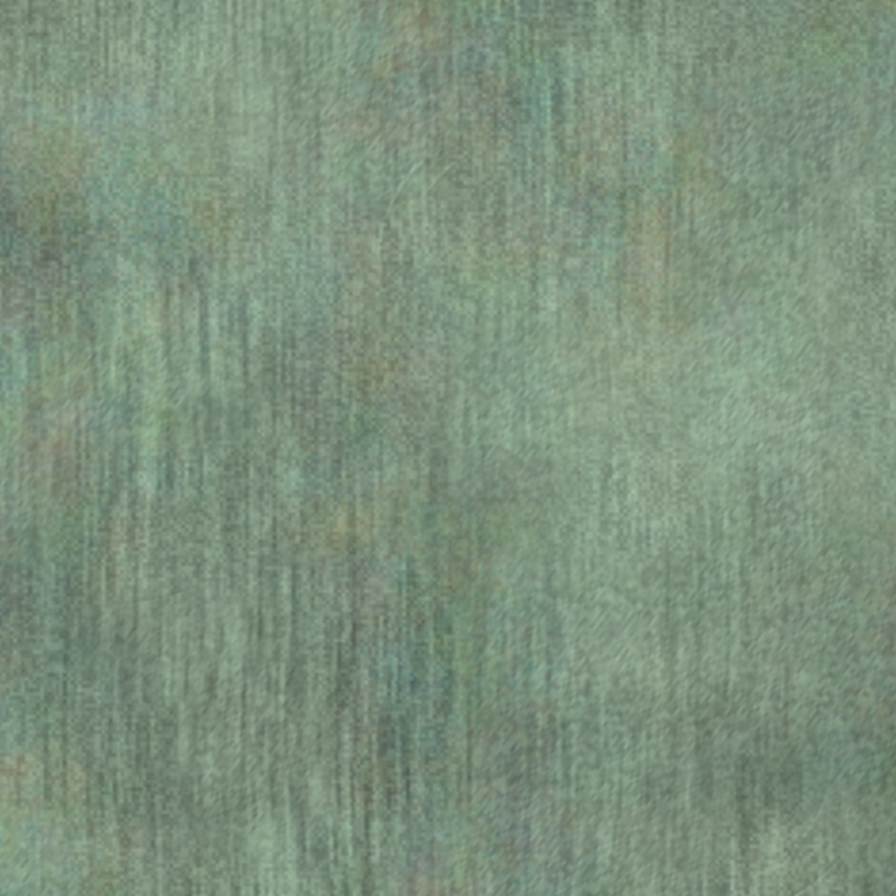
A WebGL 2 fragment shader for this texture:

```glsl
#version 300 es
precision highp float;
// Weathered sage-green plaster: soft cloudy blotches overlaid with patchy
// vertical brush streaks, fine woven grain, faint colour stains and a few
// thin curved scratches. All built from layered value noise and arc distances.

uniform vec2 u_resolution;
out vec4 fragColor;

#define BASE_COLOR vec3(0.489, 0.568, 0.489)
#define CLOUD_SCALE 5.0
#define CLOUD_DEPTH 0.15
#define STREAK_SCALE vec2(190.0, 17.0)
#define STREAK_DEPTH 0.062
#define GRAIN_SCALE 235.0
#define GRAIN_DEPTH 0.068
#define STAIN_DEPTH 0.042
#define SCRATCH_GROUPS 8
#define SCRATCHES_PER_GROUP 3
#define SCRATCH_WIDTH 0.0022
#define SCRATCH_DEPTH 0.10

uint mixBits(uint x) {
    x = (x ^ (x >> 16)) * 0x7feb352du;
    x = (x ^ (x >> 15)) * 0x846ca68bu;
    return x ^ (x >> 16);
}

float hash(vec2 cell, uint seed) {
    uvec2 c = uvec2(ivec2(cell));
    return float(mixBits(c.x + mixBits(c.y + mixBits(seed))) >> 8) / exp2(24.0);
}

// Smooth value noise in -1..1.
float noise(vec2 p, uint seed) {
    vec2 cell = floor(p);
    vec2 f = p - cell;
    f = f * f * (3.0 - 2.0 * f);
    float low = mix(hash(cell, seed), hash(cell + vec2(1, 0), seed), f.x);
    float high = mix(hash(cell + vec2(0, 1), seed), hash(cell + vec2(1, 1), seed), f.x);
    return 2.0 * mix(low, high, f.y) - 1.0;
}

float fbm(vec2 p, uint seed) {
    float sum = 0.0, gain = 0.5;
    for (uint i = 0u; i < 5u; i++) {
        sum += gain * noise(p, seed + i);
        p = mat2(1.6, 1.2, -1.2, 1.6) * p + 7.3;
        gain *= 0.5;
    }
    return sum;
}

// Long and short vertical brush marks, stronger in some patches.
float streaks(vec2 p) {
    float patchiness = 0.9 + 1.1 * fbm(p * 5.0, 20u);
    vec2 q = p + vec2(0.004 * noise(p * 6.0, 25u), 0.0);
    float marks = noise(q * STREAK_SCALE, 30u)
                + 0.6 * noise(q * STREAK_SCALE * vec2(0.5, 0.4), 31u);
    return marks * max(patchiness, 0.15);
}

// Upright and diagonal grain, blended by area like a coarse weave.
float grain(vec2 p) {
    float upright = noise(p * GRAIN_SCALE, 40u);
    vec2 turned = mat2(0.8, 0.6, -0.6, 0.8) * p;
    float diagonal = noise(turned * GRAIN_SCALE * vec2(1.15, 0.7), 41u);
    float area = smoothstep(-0.4, 0.4, noise(p * 7.0, 42u));
    return mix(upright, diagonal, area) + 0.45 * noise(p * GRAIN_SCALE * 0.5, 43u);
}

// Embossed line: a bright ridge beside a fainter dark groove.
float ridge(float d, float width) {
    float a = d / width, b = a + 1.7;
    return exp(-a * a) - 0.55 * exp(-b * b);
}

// Groups of nearly concentric arcs that fade out toward both ends.
float scratches(vec2 p, float pixel) {
    float sum = 0.0;
    float width = max(SCRATCH_WIDTH, pixel);
    for (int g = 0; g < SCRATCH_GROUPS; g++) {
        vec2 id = vec2(g, 0);
        vec2 center = vec2(hash(id, 50u), hash(id, 51u));
        float turn = 6.2832 * hash(id, 52u);
        float radius = 0.09 + 0.15 * hash(id, 53u);
        for (int s = 0; s < SCRATCHES_PER_GROUP; s++) {
            vec2 sid = vec2(g, s + 1);
            float angle = turn + 0.7 * (hash(sid, 54u) - 0.5);
            vec2 offset = p - center - 0.02 * vec2(hash(sid, 55u), hash(sid, 56u));
            offset.y *= 1.25;
            float r = length(offset);
            float along = dot(offset / max(r, 0.0001), vec2(cos(angle), sin(angle)));
            float fade = smoothstep(cos(0.35 + 0.4 * hash(sid, 57u)), 1.0, along);
            float strength = hash(sid, 58u);
            sum += ridge(r - radius - 0.032 * float(s), width) * fade * strength * strength;
        }
    }
    return sum * (0.75 + 0.4 * noise(p * 60.0, 59u));
}

// Small patches of rust, green and blue tint.
vec3 stains(vec2 p) {
    float area = smoothstep(-0.25, 0.45, fbm(p * 4.0, 60u));
    float warm = fbm(p * 15.0, 70u) + 0.3 * noise(p * 110.0, 75u);
    float cool = fbm(p * 17.0, 80u) + 0.3 * noise(p * 120.0, 85u);
    return (0.3 + area) * (warm * vec3(1.0, -0.45, -0.3) + cool * vec3(-0.3, -0.1, 1.0));
}

void main() {
    float pixel = 1.0 / min(u_resolution.x, u_resolution.y);
    vec2 p = gl_FragCoord.xy * pixel;
    vec2 warp = 0.03 * vec2(noise(p * 6.0, 1u), noise(p * 6.0, 2u));
    float tone = CLOUD_DEPTH * fbm((p + warp) * CLOUD_SCALE * vec2(0.85, 1.1), 10u);
    tone += STREAK_DEPTH * streaks(p) + GRAIN_DEPTH * grain(p);
    tone += SCRATCH_DEPTH * scratches(p, pixel);
    vec3 color = BASE_COLOR * (1.0 + 1.45 * tone) + STAIN_DEPTH * stains(p);
    fragColor = vec4(clamp(color, 0.0, 1.0), 1.0);
}
```
